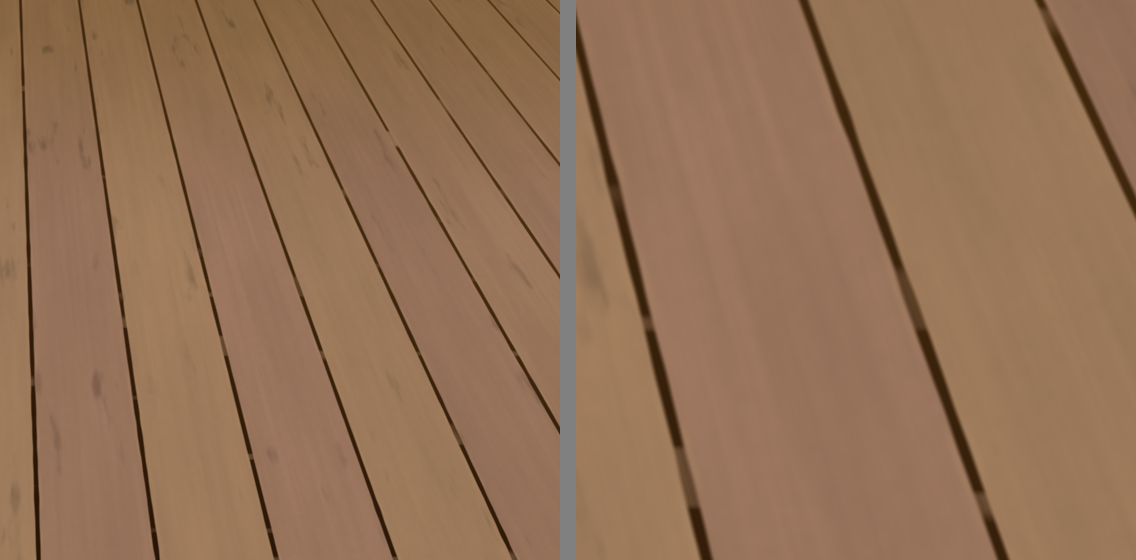
Left: the whole. Right: its middle third, enlarged.
A Shadertoy shader for this texture:

```glsl
// Weathered timber deck boards fanning toward the viewer, split by dark grooves.

#define FAR_START 0.0365   // x of groove 0 at the top edge
#define NEAR_START 0.0690  // x of groove 0 at the bottom edge
#define FAR_PITCH 0.1044   // board width at the top edge
#define NEAR_PITCH 0.2126  // board width at the bottom edge
#define GROOVE_HALF 0.021  // half groove width, in board widths
#define EDGE_SOFT 0.0020   // softness of groove edges
#define GRAIN 0.030        // strength of the long streaks
#define MOTTLE 0.045       // strength of the broad stains
#define BREAK_SEAM 5.0     // groove with a filled gap
#define BREAK_HEIGHT 0.752 // height of that gap

const vec3 TAN_WOOD = vec3(0.615, 0.478, 0.355);
const vec3 ROSE_WOOD = vec3(0.592, 0.448, 0.357);
const vec3 FAR_TINT = vec3(0.86, 0.83, 0.73);
const vec3 GROOVE_NEAR = vec3(0.15, 0.075, 0.020);
const vec3 GROOVE_FAR = vec3(0.33, 0.215, 0.075);
const vec3 PALE_EDGE = vec3(0.67, 0.54, 0.39);

float hash(vec2 p) {
    return fract(sin(dot(p, vec2(127.1, 311.7))) * 43758.5453);
}

float noise(vec2 p) {
    vec2 i = floor(p), f = fract(p);
    f = f * f * (3.0 - 2.0 * f);
    return mix(mix(hash(i), hash(i + vec2(1, 0)), f.x),
               mix(hash(i + vec2(0, 1)), hash(i + vec2(1, 1)), f.x), f.y);
}

float fbm(vec2 p) {
    float sum = 0.0, gain = 0.5;
    for (int i = 0; i < 4; i++) {
        sum += gain * noise(p);
        p = p * 2.03 + 17.3;
        gain *= 0.5;
    }
    return sum;
}

// Alternating tan and rose boards, rosier to the right, with a slow drift along each
vec3 boardColor(float board, float across, float depth, vec2 uv) {
    float rose = 1.0 - mod(board, 2.0);
    rose = mix(rose, 0.8, smoothstep(3.5, 5.0, board) * 0.8);
    rose *= 1.0 - 0.8 * smoothstep(0.62, 1.0, uv.y);
    rose += 0.5 * (noise(vec2(board * 7.3, depth * 0.8)) - 0.5);
    vec3 color = mix(TAN_WOOD, ROSE_WOOD, clamp(rose, 0.0, 1.0));
    color *= 1.0 + 0.03 * (hash(vec2(board, 4.0)) - 0.5);

    // Streaks follow the board; stains are broad and cloudy
    vec2 local = vec2(across + board * 13.0, depth);
    float streak = fbm(local * vec2(22.0, 1.6)) - 0.47;
    float stain = fbm(local * vec2(3.0, 1.3) + 40.0) - 0.47;
    float fleck = noise(uv * 130.0) - 0.5;
    color *= 1.0 + 2.0 * GRAIN * streak + 2.0 * MOTTLE * stain + 0.014 * fleck;

    // Rare dark smudges
    float smudge = smoothstep(0.64, 0.85, fbm(local * vec2(5.0, 2.5) + 9.0));
    return color * (1.0 - 0.18 * smudge);
}

void mainImage(out vec4 fragColor, in vec2 fragCoord) {
    vec2 uv = fragCoord / iResolution.xy;

    // Perspective: board count across, distance along
    float near = 1.0 - uv.y;
    float pitch = mix(FAR_PITCH, NEAR_PITCH, near);
    float n = (uv.x - mix(FAR_START, NEAR_START, near)) / pitch;
    float depth = 1.0 / pitch;
    float board = floor(n);
    float seam = floor(n + 0.5);

    vec3 color = boardColor(board, n - board, depth, uv);
    color *= mix(vec3(1.0), FAR_TINT, smoothstep(0.55, 1.05, uv.y));

    // Groove profile, with a slightly ragged width
    float ragged = 0.85 + 0.3 * noise(vec2(seam * 19.0, uv.y * 45.0));
    float halfWidth = GROOVE_HALF * pitch * ragged;
    float offset = (n - seam) * pitch;
    float soft = max(EDGE_SOFT, 1.0 / iResolution.x);
    float groove = 1.0 - smoothstep(halfWidth - soft, halfWidth + soft, abs(offset));

    // Debris bridging the grooves, plus one clear gap
    float grit = 0.45 * smoothstep(0.84, 0.97, noise(vec2(seam * 31.0, uv.y * 38.0)));
    float gap = 1.0 - smoothstep(0.010, 0.017, abs(uv.y - BREAK_HEIGHT));
    gap *= 1.0 - step(0.5, abs(seam - BREAK_SEAM));
    groove *= 1.0 - max(grit, 0.92 * gap);

    // Worn pale rims beside each groove
    float rim = exp(-pow((abs(offset) - halfWidth - 0.003) / 0.0022, 2.0));
    rim *= smoothstep(0.35, 0.85, noise(vec2(seam * 11.0 + sign(offset), uv.y * 28.0)));
    color = mix(color, PALE_EDGE, 0.35 * rim * (1.0 - 0.6 * uv.y));

    // Grooves fade toward the far right corner
    float fade = clamp(0.45 * uv.y + 0.55 * uv.x * uv.y + 0.15 * uv.x, 0.0, 1.0);
    color = mix(color, mix(GROOVE_NEAR, GROOVE_FAR, fade), groove);

    fragColor = vec4(color, 1.0);
}
```
